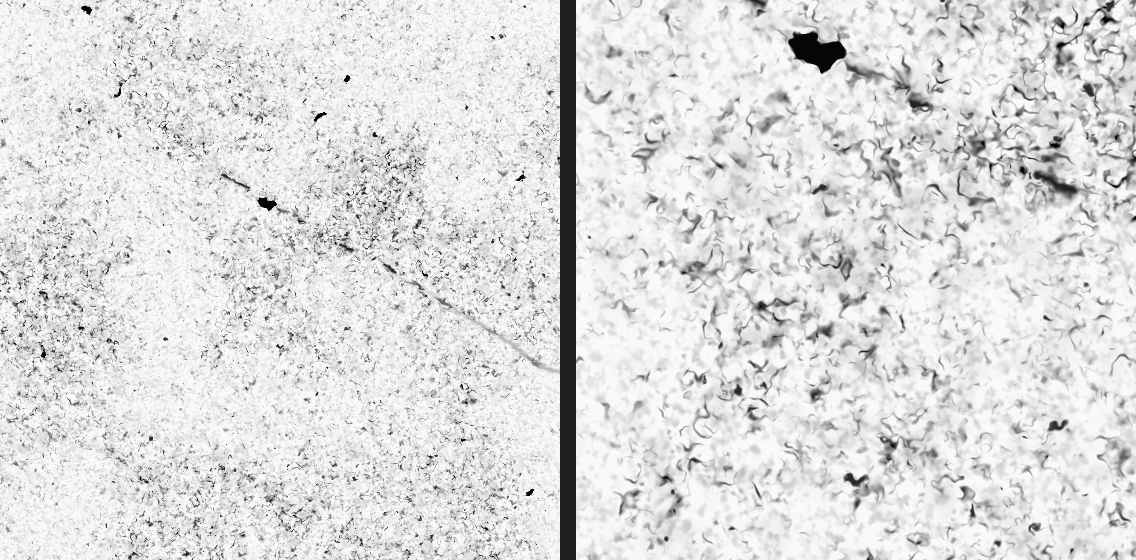
Left: the whole. Right: its middle third, enlarged.
A WebGL 1 fragment shader for this texture:

```glsl
precision highp float;
// Weathered white plaster: short ragged hairlines, fine grey grain and black
// specks, slightly heavier in cloudy patches, with one faint diagonal crack.
// Hairlines are contours of warped value noise; specks are scattered per cell.
uniform vec2 u_resolution;

const vec3 PAPER = vec3(0.976, 0.978, 0.980);
const vec3 INK = vec3(0.020, 0.024, 0.030);
const float EDGE = 0.0011;          // softness of speck edges
const float COARSE_WIDTH = 0.0018;  // half widths of the hairlines
const float FINE_WIDTH = 0.0016;
const float COARSE_INK = 0.72;
const float FINE_INK = 0.46;
const float GRAIN_INK = 0.16;
const float SMUDGE_INK = 0.14;
const float SPECK_CHANCE = 0.10;
const float BLOT_CHANCE = 0.07;
const vec2 CRACK_START = vec2(0.28, 0.765);
const vec2 CRACK_END = vec2(1.02, 0.32);
const vec2 BLOT_CENTER = vec2(0.478, 0.639);
const vec2 DENSE_PATCH = vec2(0.66, 0.66);
const vec2 SIDE_PATCH = vec2(0.12, 0.42);

float hash(vec2 p) {
  return fract(sin(dot(p, vec2(127.1, 311.7))) * 43758.5453);
}

mat2 rotation(float angle) {
  float c = cos(angle), s = sin(angle);
  return mat2(c, s, -s, c);
}

float noise(vec2 p) {
  vec2 i = floor(p), f = fract(p);
  f = f * f * (3.0 - 2.0 * f);
  return mix(mix(hash(i), hash(i + vec2(1.0, 0.0)), f.x),
             mix(hash(i + vec2(0.0, 1.0)), hash(i + 1.0), f.x), f.y);
}

vec2 noise2(vec2 p) {
  return vec2(noise(p + 5.2), noise(p + 41.9)) - 0.5;
}

float fbm(vec2 p) {
  float sum = 0.0, weight = 0.5;
  for (int i = 0; i < 4; i++) {
    sum += weight * noise(p);
    p = rotation(0.6) * p * 2.03 + 17.3;
    weight *= 0.5;
  }
  return sum / 0.9375;
}

// Round falloff around a point
float patchAt(vec2 p, vec2 center, float radius) {
  vec2 d = (p - center) / radius;
  return exp(-dot(d, d));
}

// Short broken hairlines; dividing by the slope keeps their width even
float veins(vec2 p, float cells, float width, float density, float seed) {
  vec2 q = rotation(seed) * p * cells + seed * 13.7;
  vec2 w = q + 1.2 * noise2(q * 0.7) + 0.6 * noise2(q * 2.3);
  float n = noise(w);
  vec2 slope = vec2(noise(w + vec2(0.05, 0.0)), noise(w + vec2(0.0, 0.05))) - n;
  float dist = abs(n - 0.5) / max(length(slope) / 0.05, 0.6);
  float gate = 0.55 * noise(q * 0.8 + 71.3) + 0.45 * noise(q * 2.1 + 23.1);
  gate = smoothstep(0.44, 0.90, gate + 0.22 * (density - 0.5));
  float reach = width * cells * mix(0.7, 1.3, gate);
  return gate * (1.0 - smoothstep(0.0, reach, dist));
}

// Randomly turned, stretched specks, at most one per cell
float scatter(vec2 p, float cells, float chance, float size, float seed) {
  vec2 q = p * cells;
  float soft = cells * EDGE, ink = 0.0;
  for (int j = -1; j <= 1; j++) {
    for (int i = -1; i <= 1; i++) {
      vec2 id = floor(q) + vec2(float(i), float(j));
      vec2 key = id + seed;
      vec2 center = id + vec2(hash(key + 3.1), hash(key + 7.7));
      vec2 v = rotation(6.2832 * hash(key + 11.3)) * (q - center);
      v.x *= mix(0.4, 1.0, hash(key + 19.9));
      float pick = hash(key + 29.5);
      float radius = size * mix(0.35, 1.0, pick * pick);
      float shape = 1.0 - smoothstep(radius - soft, radius + soft, length(v));
      ink = max(ink, shape * step(hash(key), chance));
    }
  }
  return ink;
}

void main() {
  vec2 p = gl_FragCoord.xy / min(u_resolution.x, u_resolution.y);
  vec2 ragged = p + 0.005 * noise2(p * 190.0) + 0.003 * noise2(p * 380.0);
  vec2 lumpy = ragged + 0.014 * noise2(p * 75.0);

  // Crack coordinates: along runs 0 to 1, across is the offset from the line
  vec2 span = CRACK_END - CRACK_START;
  vec2 axis = normalize(span);
  float along = dot(p - CRACK_START, axis) / length(span);
  float across = dot(ragged - CRACK_START, vec2(-axis.y, axis.x));
  across += 0.014 * (noise(vec2(along * 13.0, 2.0)) - 0.5);
  float onCrack = smoothstep(-0.02, 0.05, along);

  // Cloudy patches of heavier wear
  float density = smoothstep(0.08, 0.92, fbm(p * 5.5 + 8.4));
  density += 0.5 * patchAt(p, DENSE_PATCH, 0.13) + 0.15 * patchAt(p, SIDE_PATCH, 0.2);
  density += 0.4 * onCrack * exp(-pow(across / 0.025, 2.0)) * (1.0 - smoothstep(0.4, 0.6, along));
  density = min(density, 1.3);

  // Grain and hairlines, the hairlines crumbled by a fine noise
  float grain = 0.6 * noise(rotation(0.4) * p * 230.0) + 0.4 * noise(rotation(1.1) * p * 430.0);
  float smudge = smoothstep(0.42, 0.85, fbm(p * 60.0 + 3.0));
  float crumble = mix(0.45, 1.25, noise(rotation(0.9) * p * 260.0)) * mix(0.7, 1.15, density);
  float ink = GRAIN_INK * smoothstep(0.40, 0.9, grain) * mix(0.6, 1.2, density);
  ink += SMUDGE_INK * smudge * density;
  ink += crumble * COARSE_INK * veins(p, 100.0, COARSE_WIDTH, density, 0.7);
  ink += crumble * FINE_INK * veins(p, 165.0, FINE_WIDTH, density, 2.1);

  // Specks and rare larger blots
  float specks = scatter(ragged, 80.0, SPECK_CHANCE * mix(0.1, 1.2, density * density), 0.21, 4.0);
  float blots = scatter(lumpy, 13.0, BLOT_CHANCE, 0.085, 57.0);
  float mainBlot = length((rotation(0.5) * (lumpy - BLOT_CENTER)) * vec2(0.75, 1.1));
  blots = max(blots, 1.0 - smoothstep(0.0105, 0.0125, mainBlot));
  ink = max(ink, max(0.85 * specks, blots));

  // Crack: black flecks in the middle, a grey thread at the far end
  float thread = exp(-pow(across / 0.004, 2.0)) * onCrack;
  float flecks = smoothstep(0.45, 0.72, noise(vec2(along * 60.0, across * 160.0 + 9.0)));
  float tail = smoothstep(0.55, 0.75, along);
  ink = max(ink, thread * mix(0.9 * flecks, 0.28 + 0.25 * flecks, tail));

  gl_FragColor = vec4(mix(PAPER, INK, clamp(ink, 0.0, 1.0)), 1.0);
}
```
